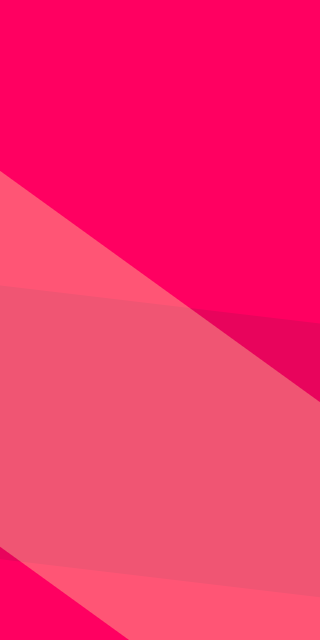
A Shadertoy shader for this background:

```glsl
const vec3 BASE_PINK    = vec3(1.0, 0.0, 0.38);
const vec3 SHADED_PINK  = vec3(0.91, 0.015, 0.36);
const vec3 CORAL        = vec3(1.0, 0.335, 0.46);
const vec3 SHADED_CORAL = vec3(0.94, 0.335, 0.45);

// Bands: height of lower and upper edge at the left side, then rise across the canvas
const vec3 CORAL_BAND = vec3(0.1458, 0.7331, -0.3615);
const vec3 SHADE_BAND = vec3(0.1263, 0.5540, -0.0595);

// Antialiased coverage of a slanted band
float bandCoverage(vec2 uv, vec3 band) {
    float height = uv.y - band.z * uv.x;
    float pixelSlope = band.z * iResolution.y / iResolution.x;
    float pixelsPerUnit = iResolution.y / length(vec2(1.0, pixelSlope));
    float inside = min(height - band.x, band.y - height);
    return clamp(inside * pixelsPerUnit + 0.5, 0.0, 1.0);
}

void mainImage(out vec4 fragColor, in vec2 fragCoord) {
    vec2 uv = fragCoord / iResolution.xy;
    float coral = bandCoverage(uv, CORAL_BAND);
    float shade = bandCoverage(uv, SHADE_BAND);

    // Shade the background and the coral band separately, then layer them
    vec3 background = mix(BASE_PINK, SHADED_PINK, shade);
    vec3 foreground = mix(CORAL, SHADED_CORAL, shade);
    fragColor = vec4(mix(background, foreground, coral), 1.0);
}
```
